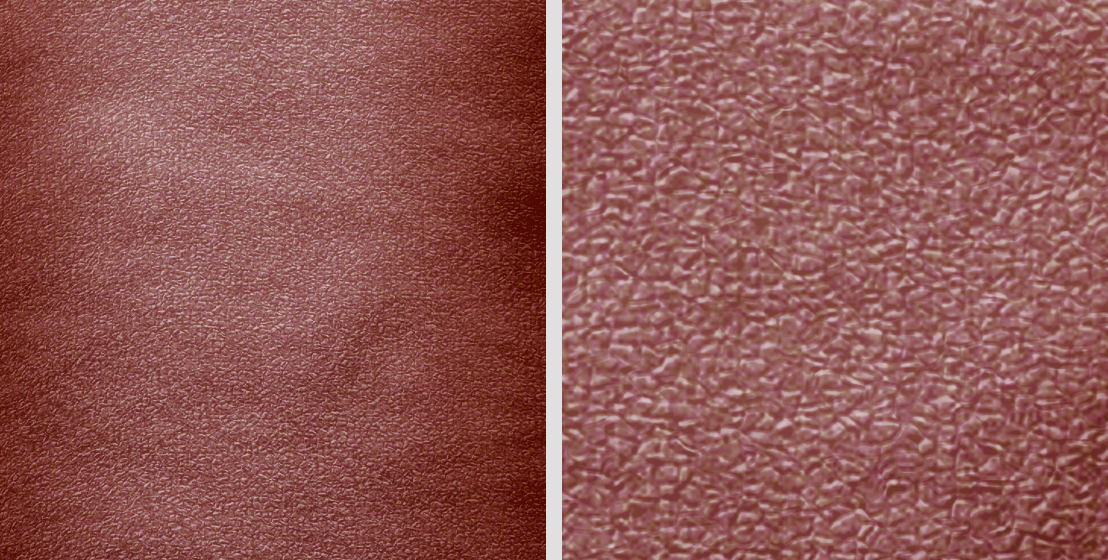
Left: the whole. Right: its middle third, enlarged.
Give the GLSL for this texture, as a WebGL 1 fragment shader.

```glsl
precision highp float;
// Reddish brown leather: fine pebbled grain from a warped, sheared cell
// pattern, lit from above by a height difference, under a broad uneven sheen.
// One tone value per point is coloured by a dark - mid - light ramp.

uniform vec2 u_resolution;

const vec3 DARK_HIDE = vec3(0.325, 0.08, 0.055);
const vec3 MID_HIDE = vec3(0.52, 0.268, 0.255);
const vec3 PALE_SHINE = vec3(0.78, 0.66, 0.67);
const vec3 WARM_SHIFT = vec3(0.025, -0.005, -0.03);
const float DARK_TONE = 0.08;
const float MID_TONE = 0.27;
const float PALE_TONE = 0.66;

const vec2 GRAIN_COUNT = vec2(80.0, 116.0);  // pebbles per canvas width
const vec2 LIGHT_STEP = vec2(-0.10, 0.36);   // in pebbles, towards the light
const float SPECKLE_COUNT = 360.0;
const float RELIEF_GAIN = 0.23;
const float HEIGHT_GAIN = 0.13;
const float SPECKLE_GAIN = 0.22;
const float GLINT_GAIN = 0.10;
const float DEEPEST_CREASE = -0.14;
const float TINT_GAIN = 0.07;

const float SHEEN_BASE = 0.145;
const float SHEEN_GAIN = 0.23;
const float BLOTCH_GAIN = 0.14;
const float FOLD_GAIN = 0.09;

float hash(vec2 p) {
  return fract(sin(dot(p, vec2(127.1, 311.7))) * 43758.5453);
}

vec2 hash2(vec2 p) {
  return vec2(hash(p), hash(p + 57.3));
}

float noise(vec2 p) {
  vec2 i = floor(p);
  vec2 f = fract(p);
  f = f * f * (3.0 - 2.0 * f);
  return mix(mix(hash(i), hash(i + vec2(1.0, 0.0)), f.x),
             mix(hash(i + vec2(0.0, 1.0)), hash(i + 1.0), f.x), f.y);
}

float fbm(vec2 p) {
  float sum = 0.0;
  float gain = 0.5;
  for (int i = 0; i < 4; i++) {
    sum += gain * noise(p);
    p = p * 2.03 + 17.0;
    gain *= 0.5;
  }
  return sum / 0.9375;
}

// Pebble height: low in the creases between cells, broken by roughness.
float grainHeight(vec2 p) {
  p += 0.8 * (vec2(noise(p * 1.1), noise(p * 1.1 + 31.0)) - 0.5);
  vec2 cell = floor(p);
  float nearest = 8.0;
  float second = 8.0;
  for (int y = -1; y <= 1; y++) {
    for (int x = -1; x <= 1; x++) {
      vec2 id = cell + vec2(float(x), float(y));
      float d = distance(p, id + 0.1 + 0.8 * hash2(id));
      second = min(second, max(nearest, d));
      nearest = min(nearest, d);
    }
  }
  float pebble = 0.75 * min(second - nearest, 0.5);
  return pebble + 0.35 * noise(p * 1.3 + 9.0) + 0.35 * noise(p * 2.3 + 23.0);
}

// Soft tilted spot, 1 at its centre.
float spot(vec2 p, vec2 centre, vec2 size, float angle) {
  vec2 d = p - centre;
  float c = cos(angle);
  float s = sin(angle);
  d = vec2(c * d.x + s * d.y, c * d.y - s * d.x) / size;
  return exp(-dot(d, d));
}

// Grain lines climb towards the right near the left side, then level out.
vec2 bendGrain(vec2 p) {
  float fromLevel = max(0.42 - p.x, 0.0);
  p.y += 0.6 * fromLevel * fromLevel;
  return p + 0.016 * (vec2(noise(p * 7.0), noise(p * 7.0 + 40.0)) - 0.5);
}

vec3 leatherColor(float tone) {
  float low = clamp((tone - DARK_TONE) / (MID_TONE - DARK_TONE), -0.2, 1.0);
  float high = clamp((tone - MID_TONE) / (PALE_TONE - MID_TONE), 0.0, 1.2);
  return mix(DARK_HIDE, MID_HIDE, low) + (PALE_SHINE - MID_HIDE) * high;
}

void main() {
  vec2 uv = gl_FragCoord.xy / u_resolution;
  vec2 p = gl_FragCoord.xy / u_resolution.x;

  // Broad sheen with blotches and shallow folds
  float across = smoothstep(-0.15, 0.3, uv.x) * (1.0 - smoothstep(0.55, 1.05, uv.x));
  float sheen = SHEEN_BASE + SHEEN_GAIN * across * mix(0.78, 1.18, smoothstep(0.1, 0.8, uv.y));
  sheen += BLOTCH_GAIN * (fbm(vec2(3.0, 8.0) * uv + 4.0) - 0.5);
  sheen += FOLD_GAIN * (fbm(vec2(11.0, 28.0) * bendGrain(p) + 60.0) - 0.5);
  sheen += 0.05 * spot(uv, vec2(0.21, 0.79), vec2(0.10, 0.05), 0.2);
  sheen += 0.04 * spot(uv, vec2(0.40, 0.71), vec2(0.15, 0.05), -0.1);
  sheen -= 0.07 * spot(uv, vec2(0.43, 0.79), vec2(0.10, 0.025), 0.15);
  sheen -= 0.07 * spot(uv, vec2(0.66, 0.37), vec2(0.18, 0.06), 0.85);
  sheen -= 0.06 * spot(uv, vec2(0.98, 0.60), vec2(0.08, 0.07), 0.0);
  sheen -= 0.04 * smoothstep(0.9, 1.0, uv.x);

  // Lit pebbles, bright flecks and fine speckle
  vec2 g = bendGrain(p) * GRAIN_COUNT;
  float height = grainHeight(g);
  float relief = height - grainHeight(g + LIGHT_STEP);
  float speckle = noise(p * SPECKLE_COUNT) - 0.5;
  float grain = RELIEF_GAIN * relief + HEIGHT_GAIN * (height - 0.53)
              + SPECKLE_GAIN * speckle
              + GLINT_GAIN * (smoothstep(0.1, 0.45, relief + 0.5 * speckle) - 0.2);
  float tone = sheen + max(grain, DEEPEST_CREASE) * mix(0.6, 1.0, across);

  // Warmer hide off the sheen, with a faint warm and cool shimmer
  float shimmer = noise(p * SPECKLE_COUNT * 0.7 + 80.0) - 0.5;
  vec3 color = leatherColor(tone) + WARM_SHIFT * (1.0 - across);
  color += TINT_GAIN * shimmer * vec3(0.3, -0.5, 1.0);
  gl_FragColor = vec4(clamp(color, 0.0, 1.0), 1.0);
}
```
